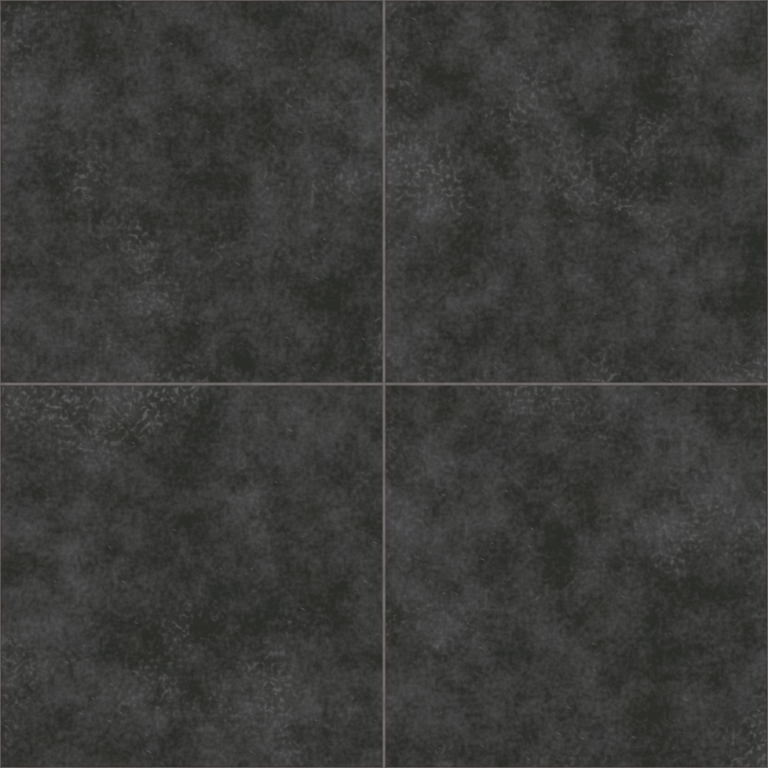
This texture is drawn by a WebGL 1 fragment shader. Its source:

```glsl
precision highp float;

uniform vec2 u_resolution;

const float TILES = 2.0;
const float GROUT_HALF_WIDTH = 0.0019;
const float BORDER_HALF_WIDTH = 0.0011;
const vec3 STONE_DARK = vec3(0.192, 0.196, 0.184);
const vec3 STONE_LIGHT = vec3(0.282, 0.279, 0.282);
const vec3 SCUFF = vec3(0.42, 0.425, 0.425);
const vec3 GROUT = vec3(0.43, 0.415, 0.41);
const vec3 RIM = vec3(0.20, 0.165, 0.155);

vec2 hash2(vec2 p) {
  vec3 q = fract(vec3(p.xyx) * vec3(0.1031, 0.1030, 0.0973));
  q += dot(q, q.yzx + 33.33);
  return fract((q.xx + q.yz) * q.zy);
}

float cornerSlope(vec2 cell, vec2 offset) {
  float angle = 6.2832 * hash2(cell).x;
  return dot(vec2(cos(angle), sin(angle)), offset);
}

// Gradient noise, roughly -0.7 to 0.7
float noise(vec2 p) {
  vec2 i = floor(p);
  vec2 f = p - i;
  vec2 w = f * f * f * (f * (f * 6.0 - 15.0) + 10.0);
  vec2 e = vec2(0.0, 1.0);
  float low = mix(cornerSlope(i, f), cornerSlope(i + e.yx, f - e.yx), w.x);
  float high = mix(cornerSlope(i + e.xy, f - e.xy), cornerSlope(i + e.yy, f - e.yy), w.x);
  return mix(low, high, w.y);
}

float fbm(vec2 p) {
  float sum = 0.0;
  float amplitude = 1.0;
  for (int i = 0; i < 5; i++) {
    sum += amplitude * noise(p);
    p = mat2(1.6, 1.2, -1.2, 1.6) * p + 7.3;
    amplitude *= 0.65;
  }
  return sum;
}

// Sparse pale flecks, at most one per grid cell
float flecks(vec2 p, float density, float blur) {
  vec2 cell = floor(p);
  vec2 chance = hash2(cell + 71.0);
  vec2 offset = p - cell - mix(vec2(0.25), vec2(0.75), hash2(cell + 19.0));
  offset.x += offset.y * (chance.y - 0.5) * 3.0;
  float radius = mix(0.03, 0.10, chance.y);
  float fleck = 1.0 - smoothstep(radius - blur, radius + blur, length(offset));
  return fleck * step(chance.x, density) * mix(0.2, 0.8, chance.y);
}

// Worn patches, likelier along the tile edges
float wear(vec2 p, float edge) {
  return smoothstep(0.05, 0.95, fbm(p * 2.8 + 40.0) + 0.25 * exp(-edge * 28.0));
}

// Leathery pits and bumps, roughly -1 to 1
float leather(vec2 p) {
  vec2 warped = p + 0.006 * noise(p * 30.0 + 3.0);
  return noise(warped * 62.0) + 0.9 * noise(warped * 105.0 + 5.0);
}

vec3 stone(vec2 p, float edge, float pixel) {
  float clouds = fbm(p * 3.2);
  float mottling = fbm(p * 12.0 + 11.0);
  float grain = leather(p);
  float worn = wear(p, edge);
  float tone = 0.40 + 0.68 * clouds + 0.58 * mottling + 0.52 * grain;
  vec3 color = mix(STONE_DARK, STONE_LIGHT, clamp(tone, -0.25, 1.5));

  // Faint warm and cool drift
  color += vec3(0.004, 0.0, -0.004) * noise(p * 8.0 + 23.0);

  // Pale haze with raised grain where the surface is worn
  float raised = smoothstep(0.0, 0.7, grain);
  color = mix(color, SCUFF, worn * (0.12 + 0.5 * raised));
  float fleckGrid = 30.0;
  return mix(color, SCUFF, 0.7 * flecks(p * fleckGrid, 0.10, pixel * fleckGrid));
}

// Coverage of a line with the given distance and half width
float lineCover(float dist, float halfWidth, float pixel) {
  return 1.0 - smoothstep(halfWidth - 0.5 * pixel, halfWidth + 0.5 * pixel, dist);
}

void main() {
  vec2 uv = gl_FragCoord.xy / u_resolution;
  float pixel = 1.0 / min(u_resolution.x, u_resolution.y);

  // Square grid with a different surface on each tile
  vec2 grid = uv * TILES;
  vec2 tile = floor(grid);
  vec2 local = grid - tile;
  vec2 sides = min(local, 1.0 - local) / TILES;
  float edge = min(sides.x, sides.y);
  vec2 surface = local + floor(hash2(tile + 3.0) * 20.0) + tile * 5.0;

  vec3 color = stone(surface, edge, pixel * TILES);

  // Brownish rim with uneven strength
  float rim = 1.0 - smoothstep(GROUT_HALF_WIDTH, GROUT_HALF_WIDTH + 0.002, edge);
  color = mix(color, RIM, rim * (0.35 + 0.5 * noise(uv * 17.0)));

  // Full joints between tiles, thin faint ones on the canvas border
  vec2 borders = min(uv, 1.0 - uv);
  vec2 inner = step(vec2(0.5 / TILES), borders);
  vec2 widths = mix(vec2(BORDER_HALF_WIDTH), vec2(GROUT_HALF_WIDTH), inner);
  vec2 strength = mix(vec2(0.7), vec2(1.0), inner);
  float joint = max(strength.x * lineCover(sides.x, widths.x, pixel),
                    strength.y * lineCover(sides.y, widths.y, pixel));
  vec3 groutColor = GROUT + 0.05 * noise(uv * 30.0) + 0.04 * noise(uv * 140.0);
  gl_FragColor = vec4(mix(color, groutColor, joint), 1.0);
}
```
